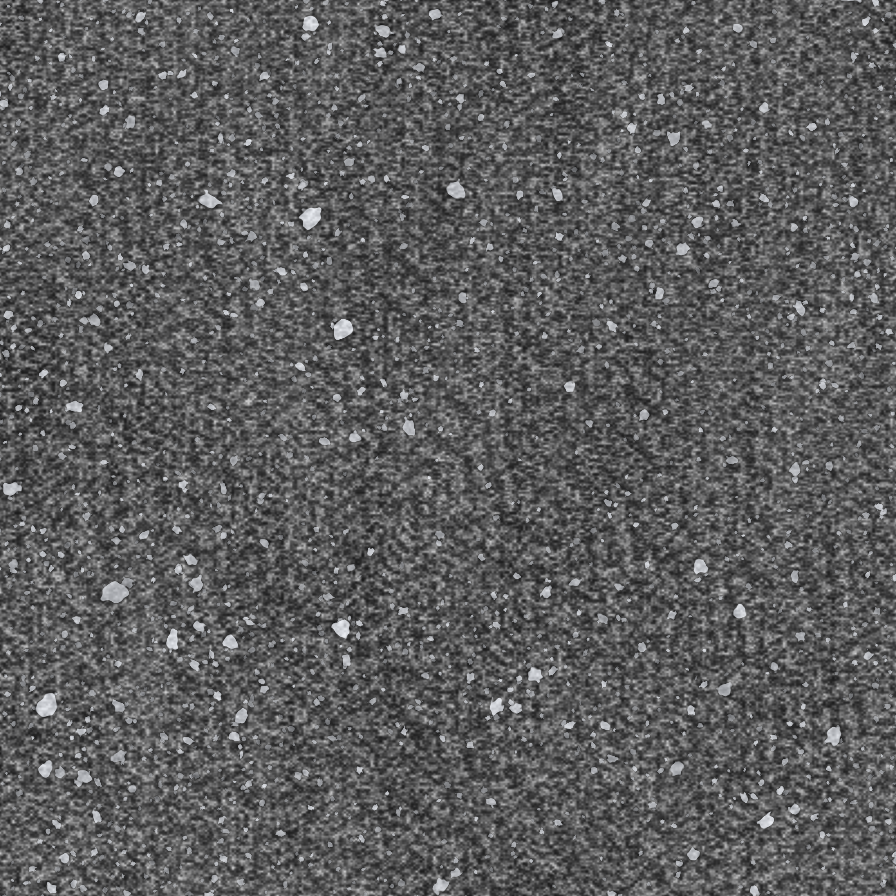
Write a WebGL 1 fragment shader that draws this texture.

```glsl
precision highp float;
uniform vec2 u_resolution;

#define GRAIN_SCALE vec2(200.0, 255.0)
#define FINE_SCALE vec2(400.0, 440.0)
#define GRAIN_CONTRAST 0.68
#define BASE_TONE 0.335
#define STREAK_STRENGTH 0.06
#define CLUMP_SCALE 7.0
#define RIM_DARKNESS 0.22
#define FLECK_COLOR vec3(0.77, 0.78, 0.80)

float hash(vec2 p) {
  return fract(sin(dot(p, vec2(127.1, 311.7))) * 43758.55);
}

float noise(vec2 p) {
  vec2 cell = floor(p);
  vec2 f = fract(p);
  f = f * f * (3.0 - 2.0 * f);
  float low = mix(hash(cell), hash(cell + vec2(1.0, 0.0)), f.x);
  float high = mix(hash(cell + vec2(0.0, 1.0)), hash(cell + 1.0), f.x);
  return mix(low, high, f.y);
}

// Scatters one size class of rounded, slightly ragged stone chips.
vec3 scatterFlecks(vec3 color, vec2 uv, float cells, float density,
                   vec2 radiusRange, vec2 toneRange, float grain, float seed) {
  float soft = 0.8 / min(u_resolution.x, u_resolution.y);
  vec2 home = floor(uv * cells);
  for (int j = -1; j <= 1; j++) {
    for (int i = -1; i <= 1; i++) {
      vec2 cell = home + vec2(float(i), float(j));
      vec2 key = cell + seed;
      vec2 center = (cell + vec2(hash(key + 3.1), hash(key + 7.7))) / cells;
      float clump = 0.3 + 1.4 * noise(center * CLUMP_SCALE + 19.0);
      float present = step(hash(key + 13.3), density * clump);

      // Rotated ellipse with a wavering outline
      float size = hash(key + 23.9);
      float radius = mix(radiusRange.x, radiusRange.y, size * size);
      float angle = 6.2832 * hash(key + 31.7);
      vec2 axis = vec2(cos(angle), sin(angle));
      vec2 offset = uv - center;
      vec2 local = vec2(dot(offset, axis), dot(offset, vec2(-axis.y, axis.x)));
      local.y *= 1.0 + 0.6 * hash(key + 41.3);
      float wobble = noise(local / radius * 1.6 + key * 5.3) - 0.5;
      float edge = length(local) * (1.0 + 0.7 * wobble) - radius;

      float cover = present * (1.0 - smoothstep(-soft, soft, edge));
      float rim = present * (1.0 - smoothstep(0.0, 0.5 * radius + soft, edge));
      float tone = mix(toneRange.x, toneRange.y, hash(key + 53.9));
      color *= 1.0 - RIM_DARKNESS * rim * (1.0 - cover);
      color = mix(color, FLECK_COLOR * tone + 0.28 * grain, cover);
    }
  }
  return color;
}

void main() {
  vec2 uv = gl_FragCoord.xy / min(u_resolution.x, u_resolution.y);

  // Crisp mottled ground, skewed toward sparse bright grains
  float grain = 0.6 * noise(uv * GRAIN_SCALE)
              + 0.4 * noise(uv * FINE_SCALE + 37.0) - 0.5;
  float tone = BASE_TONE + GRAIN_CONTRAST * grain + 0.5 * grain * grain;

  // Faint vertical streaks and broad clouding
  tone += STREAK_STRENGTH * (noise(uv * vec2(55.0, 5.0) + 11.0) - 0.5);
  tone += 0.04 * (noise(uv * 6.0 + 71.0) - 0.5);
  vec3 color = vec3(tone, tone, tone + 0.002);

  // Chips from the smallest to the largest
  color = scatterFlecks(color, uv, 75.0, 0.36, vec2(0.0018, 0.0040),
                        vec2(0.62, 1.0), grain, 5.0);
  color = scatterFlecks(color, uv, 30.0, 0.27, vec2(0.0042, 0.0070),
                        vec2(0.82, 1.02), grain, 105.0);
  color = scatterFlecks(color, uv, 12.0, 0.20, vec2(0.0080, 0.0145),
                        vec2(0.92, 1.06), grain, 205.0);

  gl_FragColor = vec4(clamp(color, 0.0, 1.0), 1.0);
}
```
